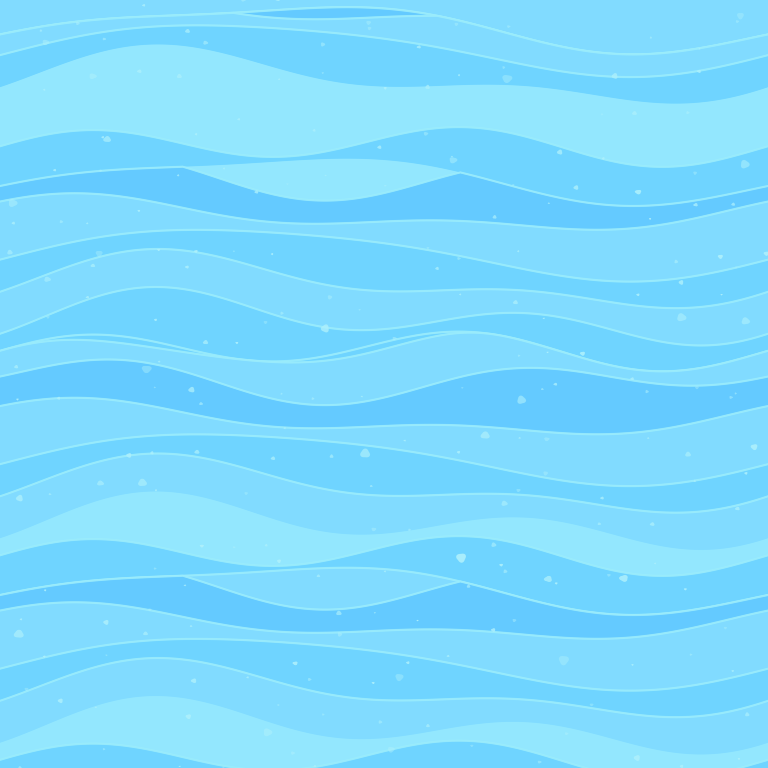
This pattern is drawn by a Shadertoy shader. Its source:

```glsl
const vec3 CYAN  = vec3(0.435, 0.832, 1.0);
const vec3 LIGHT = vec3(0.505, 0.860, 1.0);
const vec3 DEEP  = vec3(0.393, 0.792, 1.0);
const vec3 PALE  = vec3(0.575, 0.905, 0.996);
const vec3 FOAM  = vec3(0.605, 0.925, 0.985);

vec3 hash3(vec2 p) {
    vec3 q = fract(p.xyx * vec3(0.1031, 0.1030, 0.0973));
    q += dot(q, q.yxz + 33.33);
    return fract((q.xxy + q.yzz) * q.zyx);
}

// Two harmonics that tile across the canvas
float wave(float x, vec4 amplitude) {
    float a = 6.28319 * x;
    return dot(amplitude, vec4(cos(a), sin(a), cos(2.0 * a), sin(2.0 * a)));
}

// Fills everything below a crest; a crest never rises above the previous one
void band(inout vec3 color, inout float edge, float depth, float crest, vec3 fill, float px) {
    edge = max(edge, crest);
    float d = depth - edge;
    color = mix(color, fill, smoothstep(-0.6 * px, 0.6 * px, d));
    float rim = 1.0 - smoothstep(-0.6 * px, 0.6 * px, abs(d) - 0.0014);
    color = mix(color, FOAM, rim * (fill == PALE ? 0.0 : 0.9));
}

// One slightly ragged, flattened bubble per cell
float bubbles(vec2 p, float cells, float largest, float density, float px) {
    vec2 id = floor(p * cells);
    vec3 place = hash3(id + cells * 3.7);
    vec3 look = hash3(id + cells * 9.1 + 40.0);
    vec2 d = (fract(p * cells) - 0.17 - 0.66 * place.xy) / cells;
    d.y *= 1.0 + 0.4 * look.y;
    float angle = atan(d.y, d.x + 1e-6);
    float radius = largest * mix(0.35, 1.0, look.x * look.x);
    radius *= 1.0 + 0.12 * sin(3.0 * angle + 6.3 * look.z);
    float mask = 1.0 - smoothstep(-0.7 * px, 0.7 * px, length(d) - radius);
    return mask * step(place.z, density) * mix(0.4, 0.95, look.z);
}

void mainImage(out vec4 fragColor, in vec2 fragCoord) {
    vec2 uv = fragCoord / iResolution.y;
    float px = 1.0 / iResolution.y;
    float x = uv.x, depth = 1.0 - uv.y;

    // Crest shapes shared by all rows
    float ridge  = 0.1892 + wave(x, vec4(0.0056, -0.0038, -0.0043, -0.0211));
    float lens   = 0.2322 + wave(x, vec4(0.0169, -0.0225, -0.0069, -0.0052));
    float trough = 0.2283 + wave(x, vec4(-0.0137, 0.0018, 0.0094, -0.0177));
    float shelf  = 0.2806 + wave(x, vec4(-0.0130, -0.0128, -0.0052, -0.0098));
    float swell  = 0.3290 + wave(x, vec4(0.0107, -0.0313, -0.0016, -0.0049));
    float hill   = 0.3682 + wave(x, vec4(0.0004, -0.0293, 0.0113, -0.0120));
    float dune   = 0.4147 + wave(x, vec4(0.0030, -0.0195, 0.0169, -0.0165));

    // Thin sliver that hugs the ridge of the middle row
    float sliver = sin(x * 9.67);
    sliver = ridge + 0.009 * sliver * sliver * (1.0 - smoothstep(0.55, 0.75, x));

    // Stack the rows from top to bottom
    vec3 color = LIGHT;
    float edge = -1.0;
    for (int row = 0; row < 5; row++) {
        float top = 0.2663 * float(row - 1);
        float lensTop = row == 0 ? lens + 0.069 : row == 2 ? sliver : lens;
        vec3 lensFill = row == 0 ? DEEP : row == 1 ? PALE : LIGHT;
        band(color, edge, depth, top + ridge, row == 0 ? LIGHT : CYAN, px);
        band(color, edge, depth, top + lensTop, lensFill, px);
        band(color, edge, depth, top + trough, DEEP, px);
        band(color, edge, depth, top + shelf, LIGHT, px);
        band(color, edge, depth, top + swell, CYAN, px);
        band(color, edge, depth, top + hill, row == 0 ? PALE : LIGHT, px);
        band(color, edge, depth, top + dune, row == 1 ? CYAN : PALE, px);
    }

    // Scattered bubbles: sparse large ones, then small ones
    float foam = bubbles(uv, 13.0, 0.0062, 0.45, px);
    foam = max(foam, bubbles(uv + 0.37, 17.0, 0.0033, 0.55, px));
    color = mix(color, vec3(0.68, 0.94, 0.985), foam);

    fragColor = vec4(color, 1.0);
}
```
